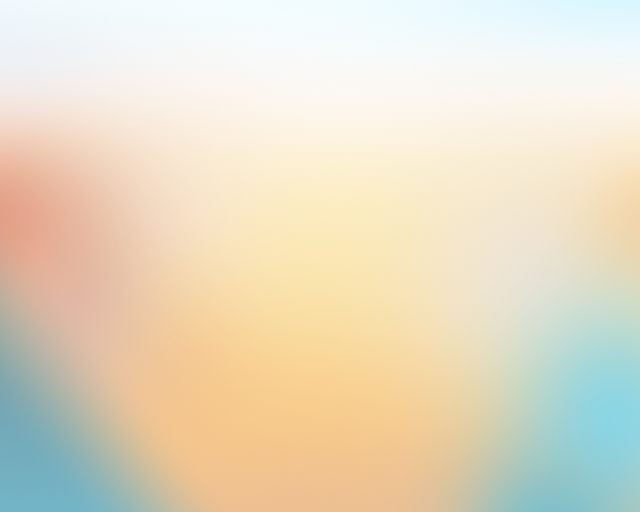
A Shadertoy shader for this background:

```glsl
// A soft blurred sky: a spline gradient runs from warm orange to pale blue,
// with wide elliptical glows of cream, coral and teal laid over it.
// Places and radii are fractions of the canvas, origin at the lower left.

const vec3 SKY[6] = vec3[6](      // bottom to top, evenly spaced
    vec3(0.93, 0.75, 0.57), vec3(0.97, 0.80, 0.55), vec3(0.98, 0.88, 0.64),
    vec3(0.99, 0.93, 0.75), vec3(0.99, 0.97, 0.94), vec3(0.95, 0.99, 1.00));

const vec3 ICE        = vec3(0.84, 0.96, 1.00);
const vec3 MIST       = vec3(0.92, 0.95, 0.98);
const vec3 CREAM      = vec3(0.97, 0.90, 0.84);
const vec3 PALE_GREY  = vec3(0.95, 0.90, 0.85);
const vec3 ORANGE     = vec3(0.96, 0.77, 0.55);
const vec3 APRICOT    = vec3(0.97, 0.82, 0.63);
const vec3 ROSE       = vec3(0.88, 0.74, 0.67);
const vec3 CORAL      = vec3(0.89, 0.62, 0.53);
const vec3 AQUA       = vec3(0.55, 0.84, 0.90);
const vec3 DEEP_AQUA  = vec3(0.47, 0.75, 0.80);
const vec3 TEAL_LOW   = vec3(0.45, 0.71, 0.78);
const vec3 TEAL_HIGH  = vec3(0.46, 0.60, 0.64);

const float TEAL_SLOPE = 1.6;              // tilt of the lower left teal edge
const vec2  TEAL_EDGE  = vec2(0.18, 0.60); // where that edge starts and ends
const float DITHER     = 1.0 / 255.0;      // hides banding

float hash(vec2 p) {
    return fract(sin(dot(p, vec2(12.9898, 78.233))) * 43758.5453);
}

// Catmull-Rom spline through the sky colours
vec3 skyGradient(float height) {
    float s = clamp(height, 0.0, 1.0) * 5.0;
    int i = min(int(s), 4);
    float t = s - float(i);
    vec3 a = SKY[max(i - 1, 0)];
    vec3 b = SKY[i];
    vec3 c = SKY[i + 1];
    vec3 d = SKY[min(i + 2, 5)];
    return b + 0.5 * t * (c - a + t * (2.0 * a - 5.0 * b + 4.0 * c - d
             + t * (3.0 * (b - c) + d - a)));
}

// Blend an elliptical Gaussian of one colour over the base
vec3 glow(vec3 base, vec2 p, vec2 center, vec2 radius, vec3 tint, float strength) {
    vec2 q = (p - center) / radius;
    return mix(base, tint, strength * exp(-dot(q, q)));
}

void mainImage(out vec4 fragColor, in vec2 fragCoord) {
    vec2 uv = fragCoord / iResolution.xy;
    vec3 col = skyGradient(uv.y);

    // Cool tints along the top
    col = glow(col, uv, vec2(1.00, 1.02), vec2(0.30, 0.10), ICE, 0.9);
    col = glow(col, uv, vec2(0.00, 0.90), vec2(0.20, 0.10), MIST, 0.8);

    // Pale and warm veils around the middle
    col = glow(col, uv, vec2(0.25, 0.60), vec2(0.17, 0.20), CREAM, 0.7);
    col = glow(col, uv, vec2(0.27, 0.25), vec2(0.13, 0.20), ORANGE, 0.7);
    col = glow(col, uv, vec2(0.12, 0.40), vec2(0.13, 0.25), ROSE, 0.95);
    col = glow(col, uv, vec2(0.83, 0.47), vec2(0.20, 0.25), PALE_GREY, 0.9);

    // Strong warm glows at the sides
    col = glow(col, uv, vec2(1.03, 0.55), vec2(0.12, 0.14), APRICOT, 0.9);
    col = glow(col, uv, vec2(-0.02, 0.57), vec2(0.16, 0.17), CORAL, 1.0);

    // Slanted teal wedge at the lower left
    float slant = uv.y + TEAL_SLOPE * uv.x;
    vec3 teal = mix(TEAL_LOW, TEAL_HIGH, clamp(uv.y / 0.4, 0.0, 1.0));
    col = mix(col, teal, 1.0 - smoothstep(TEAL_EDGE.x, TEAL_EDGE.y, slant));

    // Aqua at the lower right
    col = glow(col, uv, vec2(0.96, 0.18), vec2(0.16, 0.23), AQUA, 1.0);
    col = glow(col, uv, vec2(0.86, -0.05), vec2(0.13, 0.16), DEEP_AQUA, 1.0);

    col += (hash(fragCoord) - 0.5) * DITHER;
    fragColor = vec4(clamp(col, 0.0, 1.0), 1.0);
}
```
